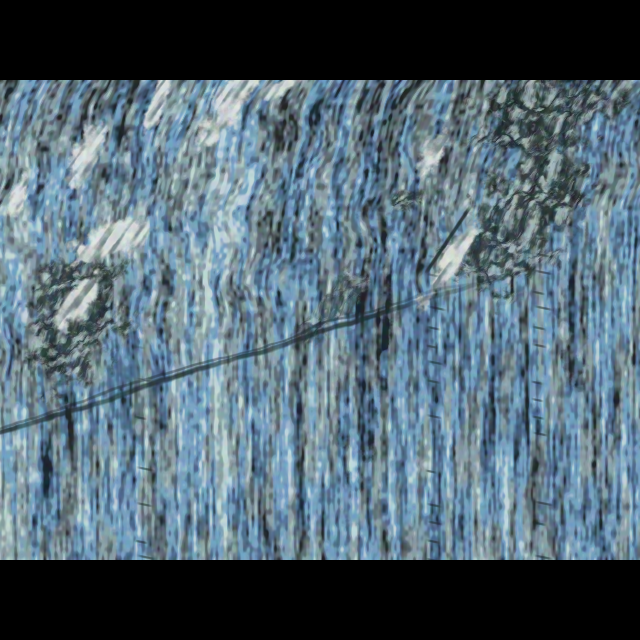
Reproduce this texture procedurally as a Shadertoy shader.

```glsl
// Brushed blue metal under a microscope, letterboxed by black bands.
// Stretched value noise makes the vertical fibres; ragged ellipses hold
// pale flakes and dark rubble, and one thin crack runs across the plate.

float hash(vec2 p) {
    vec3 q = fract(p.xyx * 0.1031);
    q += dot(q, q.yzx + 33.33);
    return fract((q.x + q.y) * q.z);
}

float noise(vec2 p) {
    vec2 i = floor(p), f = fract(p);
    f = f * f * (3.0 - 2.0 * f);
    return mix(mix(hash(i), hash(i + vec2(1, 0)), f.x),
               mix(hash(i + vec2(0, 1)), hash(i + vec2(1, 1)), f.x), f.y);
}

float fbm(vec2 p) {
    float sum = 0.0, gain = 0.53;
    for (int i = 0; i < 4; i++) {
        sum += gain * noise(p);
        p = p * 2.03 + 17.3;
        gain *= 0.5;
    }
    return sum;
}

vec2 turn(vec2 p, float angle) {
    float c = cos(angle), s = sin(angle);
    return vec2(c * p.x + s * p.y, c * p.y - s * p.x);
}

// Ragged ellipse whose long axis points along angle
float blob(vec2 p, vec2 centre, vec2 radius, float angle) {
    float d = length(turn(p - centre, angle) / radius);
    return 1.0 - smoothstep(0.65, 1.15, d + 1.5 * (fbm(p * 45.0) - 0.5));
}

// Thin line of given half width, softened by at least a pixel
float stroke(float d, float width) {
    return 1.0 - smoothstep(width * 0.3, width + 1.0 / iResolution.y, abs(d));
}

// Dark ticks crossing a fibre, like rungs of a ladder
float rungs(vec2 p, float column) {
    float row = floor(p.y * 36.0);
    float r = hash(vec2(row, column * 91.0));
    float across = stroke(p.x - column - (r - 0.5) * 0.02, 0.004 + 0.012 * r);
    float y = (fract(p.y * 36.0) - 0.25 - 0.5 * r) / 36.0;
    return across * stroke(y + 0.2 * (p.x - column), 0.0015) * step(0.35, r);
}

vec3 metalRamp(float t) {
    vec3 c = mix(vec3(0.10, 0.15, 0.19), vec3(0.31, 0.43, 0.55), smoothstep(0.08, 0.43, t));
    c = mix(c, vec3(0.46, 0.63, 0.75), smoothstep(0.40, 0.65, t));
    return mix(c, vec3(0.74, 0.83, 0.86), smoothstep(0.66, 0.98, t));
}

void mainImage(out vec4 fragColor, in vec2 fragCoord) {
    vec2 uv = fragCoord / iResolution.xy;
    float crackHeight = uv.y - 0.325 - 0.31 * uv.x - 0.014 * (fbm(uv * 14.0) - 0.5);
    float above = smoothstep(-0.02, 0.12, crackHeight);

    // Fibres: upright below, leaning to the right near the top
    vec2 p = uv;
    p.x -= 0.5 * pow(max(uv.y - 0.55, 0.0), 2.0);
    p.x += above * 0.018 * (noise(uv * vec2(14, 18)) - 0.5);
    float tone = 0.51 + 0.45 * (fbm(p * vec2(11, 3)) - 0.5);
    tone += 0.42 * (noise(p * vec2(125, 11)) - 0.5);
    tone += 0.42 * (noise(p * vec2(230, 48)) - 0.5);
    tone += mix(0.25, 0.42, above) * (noise(p * vec2(170, 120)) - 0.5);
    tone += 0.36 * (1.0 - above) * (noise(p * vec2(210, 3.5)) - 0.5);

    // Broad light and shadow
    tone += 0.12 * exp(-pow((uv.x - 0.33) / 0.06, 2.0));
    tone -= 0.20 * blob(uv, vec2(0.57, 0.47), vec2(0.22, 0.035), 1.5);
    tone -= 0.22 * blob(uv, vec2(0.90, 0.56), vec2(0.14, 0.025), 1.55);
    tone -= 0.08 * smoothstep(0.6, 0.9, uv.y);

    vec3 col = metalRamp(tone);
    float grey = smoothstep(0.38, 0.72, noise(p * vec2(90, 14) + 40.0) + 0.16 * above * fbm(uv * 8.0));
    col = mix(col, dot(col, vec3(0.3, 0.5, 0.2)) * vec3(0.93, 1.03, 1.02), 0.75 * grey);

    // Rubble: crumpled grey folds with dark seams
    float rubble = blob(uv, vec2(0.125, 0.51), vec2(0.12, 0.065), 1.2);
    rubble = max(rubble, blob(uv, vec2(0.81, 0.66), vec2(0.13, 0.075), 0.9));
    rubble = max(rubble, blob(uv, vec2(0.85, 0.83), vec2(0.13, 0.06), 0.2));
    rubble = max(rubble, 0.7 * blob(uv, vec2(0.52, 0.52), vec2(0.075, 0.025), 0.85));
    rubble = max(rubble, 0.8 * blob(uv, vec2(0.64, 0.69), vec2(0.035, 0.018), 0.3));
    vec2 folded = turn(uv, 0.85) * vec2(38, 72) + 2.0 * fbm(uv * 24.0);
    float fold = abs(fbm(folded) - 0.5) * 3.2 + 0.45 * (noise(uv * 130.0) - 0.5);
    vec3 rubbleColor = mix(vec3(0.12, 0.16, 0.16), vec3(0.68, 0.74, 0.73), smoothstep(0.0, 0.95, fold));
    col = mix(col, rubbleColor, 0.8 * rubble);

    // Pale flakes, streaked along their length
    float flake = blob(uv, vec2(0.17, 0.62), vec2(0.065, 0.026), 0.35);
    flake = max(flake, blob(uv, vec2(0.125, 0.53), vec2(0.05, 0.02), 0.9));
    flake = max(flake, blob(uv, vec2(0.365, 0.84), vec2(0.065, 0.024), 0.95));
    flake = max(flake, blob(uv, vec2(0.44, 0.865), vec2(0.06, 0.012), 0.5));
    flake = max(flake, blob(uv, vec2(0.14, 0.765), vec2(0.055, 0.02), 1.15));
    flake = max(flake, blob(uv, vec2(0.25, 0.85), vec2(0.045, 0.013), 1.2));
    flake = max(flake, blob(uv, vec2(0.03, 0.70), vec2(0.035, 0.013), 1.2));
    flake = max(flake, blob(uv, vec2(0.67, 0.75), vec2(0.05, 0.016), 1.0));
    flake = max(flake, blob(uv, vec2(0.71, 0.60), vec2(0.085, 0.014), 0.98));
    float streak = noise(turn(uv, 0.95) * vec2(28, 170)) * 0.6 + 0.4 * fbm(uv * 60.0);
    vec3 flakeColor = mix(vec3(0.47, 0.53, 0.54), vec3(0.88, 0.90, 0.89), smoothstep(0.2, 0.6, streak));
    col = mix(col, flakeColor, 0.9 * flake);

    // Crack, its faint side strand, the slanted slit and the ladder ticks
    float fade = (1.0 - smoothstep(0.82, 0.88, uv.x)) * (1.0 - 0.6 * smoothstep(0.60, 0.66, uv.x));
    float lines = fade * stroke(crackHeight, 0.0045) * (0.6 + 0.4 * noise(uv * 60.0));
    lines = max(lines, 0.5 * fade * stroke(crackHeight - 0.013 * noise(uv * 16.0), 0.002));
    vec2 slit = turn(uv - vec2(0.70, 0.625), 0.98);
    lines = max(lines, stroke(slit.y, 0.003) * (1.0 - smoothstep(0.05, 0.07, abs(slit.x))));
    float ticks = max(rungs(uv, 0.22), max(rungs(uv, 0.675), rungs(uv, 0.84)));
    lines = max(lines, 0.65 * ticks * (1.0 - above));
    col = mix(col, vec3(0.11, 0.17, 0.18), 0.85 * lines);

    // Slight colour fringes, then the black bands
    col += 0.07 * (vec3(noise(uv * 150.0), noise(uv * 150.0 + 31.0), noise(uv * 150.0 + 67.0)) - 0.5);
    float band = smoothstep(-0.5, 0.5, (0.375 - abs(uv.y - 0.5)) * iResolution.y);
    fragColor = vec4(clamp(col, 0.0, 1.0) * band, 1.0);
}
```
